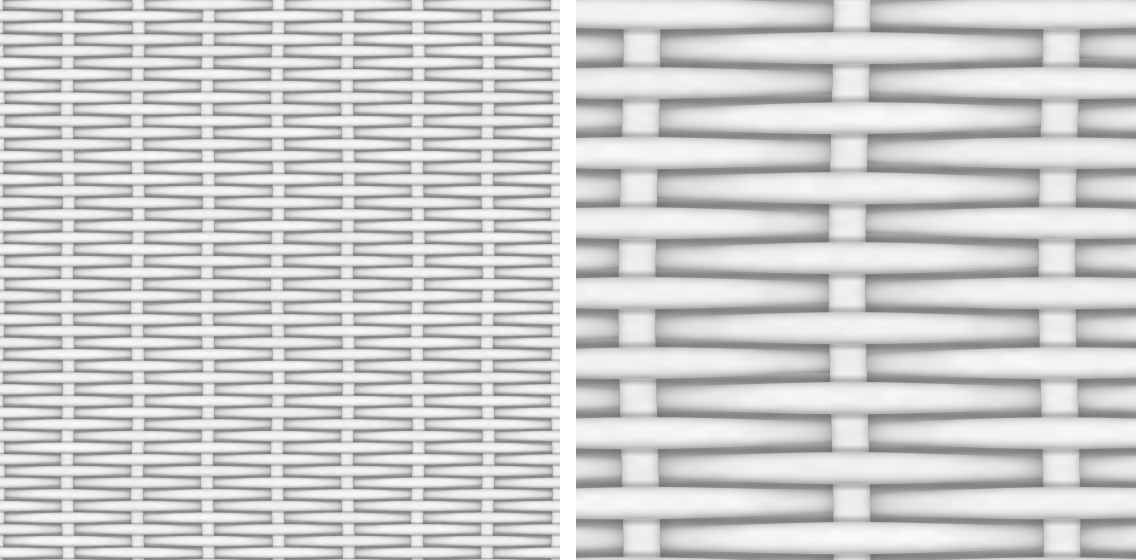
Left: the whole. Right: its middle third, enlarged.
Write a Shadertoy shader that draws this texture.

```glsl
const float POSTS = 8.0;            // uprights across, even so the weave wraps
const float ROWS = 48.0;            // strands down, even so the weave wraps
const vec2 WEAVE_SHIFT = vec2(0.969, 0.125);
const float POST_HALF = 0.088;      // in post spacings
const float POST_WOBBLE = 0.012;
const float STRAND_FRONT = 0.455;   // half thickness in row heights
const float STRAND_BACK = 0.325;
const float THICKNESS_VARIATION = 0.035;
const float TILT_VARIATION = 0.09;
const float TONE_VARIATION = 0.025;
const float GRAIN = 0.03;
const vec2 GRAIN_CELLS = vec2(96.0, 240.0);
const vec3 STRAND_COLOR = vec3(0.955);
const vec3 POST_COLOR = vec3(0.935);
const vec3 GAP_LIGHT = vec3(0.67);
const vec3 GAP_DARK = vec3(0.52);
const float PI = 3.14159;

float hash(vec2 p) {
    return fract(sin(dot(p, vec2(127.1, 311.7))) * 43758.5453);
}

// Value noise whose lattice wraps after the given number of cells
float wrapNoise(vec2 p, vec2 cells) {
    vec2 i = floor(p);
    vec2 f = fract(p);
    f = f * f * (3.0 - 2.0 * f);
    float a = hash(mod(i, cells));
    float b = hash(mod(i + vec2(1.0, 0.0), cells));
    float c = hash(mod(i + vec2(0.0, 1.0), cells));
    float d = hash(mod(i + vec2(1.0, 1.0), cells));
    return mix(mix(a, b, f.x), mix(c, d, f.x), f.y);
}

// Antialiased coverage, distance positive inside
float coverage(float inside, float softness) {
    return smoothstep(-softness, softness, inside);
}

void mainImage(out vec4 fragColor, in vec2 fragCoord) {
    vec2 uv = fragCoord / iResolution.xy;
    vec2 weave = uv * vec2(POSTS, ROWS) - WEAVE_SHIFT;
    vec2 softness = 0.7 * vec2(POSTS, ROWS) / iResolution.xy;

    // Row, and the nearest upright with a gentle sideways wander
    float row = mod(floor(weave.y), ROWS);
    float v = fract(weave.y) - 0.5;
    float post = floor(weave.x + 0.5);
    float phase = hash(vec2(mod(post, POSTS), 7.0));
    float sway = POST_WOBBLE * sin(2.0 * PI * (3.0 * uv.y + phase));
    float across = weave.x - post - sway;

    // Strand segment: passes over an upright at t = 0, hides behind at t = +-1
    float along = weave.x + row + 1.0;
    float segment = floor(along * 0.5 + 0.5);
    float t = along - 2.0 * segment;
    float front = cos(PI * t);
    float deep = 1.0 - smoothstep(-1.0, 0.4, front);

    // Variation from one segment to the next
    vec2 id = vec2(mod(segment, POSTS * 0.5), row);
    float thickRnd = hash(id + 11.0) - 0.5;
    float tiltRnd = hash(id + 37.0) - 0.5;
    float toneRnd = hash(id + 71.0) - 0.5;
    float halfThick = mix(STRAND_BACK, STRAND_FRONT, 0.5 + 0.5 * front);
    halfThick += THICKNESS_VARIATION * thickRnd * (0.3 + deep);
    float offset = TILT_VARIATION * tiltRnd * t;
    float q = (v - offset) / halfThick;

    // Shadowed gap, darkest against the neighbouring strands and uprights
    float postEdge = abs(across) - POST_HALF;
    float contact = exp(-16.0 * max(postEdge, 0.0));
    vec3 color = mix(GAP_LIGHT, GAP_DARK, smoothstep(0.28, 0.5, abs(v)));
    color *= 1.0 - 0.12 * contact;

    // Upright, rounded across and shaded where strands cross it
    float postMask = coverage(-postEdge, softness.x);
    float postRound = pow(min(abs(across) / POST_HALF, 1.0), 4.0);
    vec3 postShade = POST_COLOR * (1.0 - 0.17 * postRound);
    postShade *= 1.0 - 0.24 * smoothstep(0.3, 0.52, abs(v));
    color = mix(color, postShade, postMask);

    // Strand, rounded, dimmed as it dips behind and below its neighbour
    float rim = pow(min(abs(q - 0.08), 1.0), 3.0);
    vec3 strand = STRAND_COLOR * (1.0 - 0.25 * rim);
    strand *= 1.0 - deep * (0.06 + 0.10 * smoothstep(0.0, 0.45, v));
    strand *= 1.0 - 0.20 * deep * contact;
    strand += TONE_VARIATION * toneRnd;
    float strandMask = coverage((1.0 - abs(q)) * halfThick, softness.y);
    strandMask *= 1.0 - postMask * step(front, 0.0);
    color = mix(color, strand, strandMask);

    // Fine lengthwise grain
    color += GRAIN * (wrapNoise(uv * GRAIN_CELLS, GRAIN_CELLS) - 0.5);
    fragColor = vec4(clamp(color, 0.0, 1.0), 1.0);
}
```
